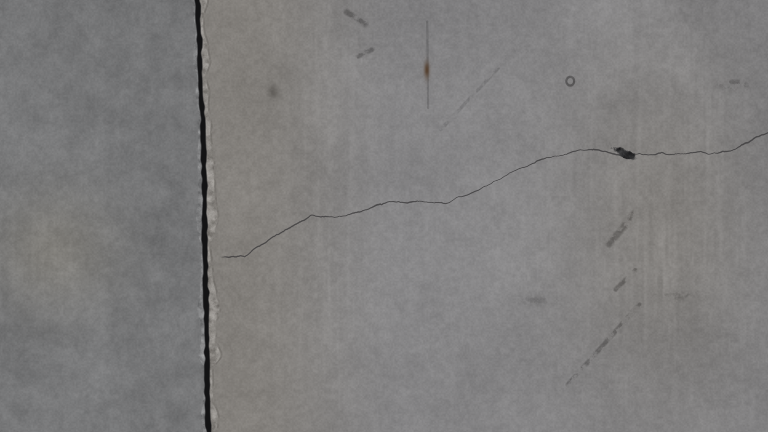
This texture is drawn by a WebGL 1 fragment shader. Its source:

```glsl
precision highp float;
uniform vec2 u_resolution;

const vec3 LEFT_SLAB = vec3(0.458, 0.460, 0.464);
const vec3 RIGHT_SLAB = vec3(0.500, 0.497, 0.502);
const vec3 WARM_TINT = vec3(0.012, 0.002, -0.020);
const vec3 VOID_COLOR = vec3(0.075, 0.075, 0.080);
const vec3 CRACK_COLOR = vec3(0.24, 0.235, 0.24);
const vec3 RUST_COLOR = vec3(0.30, 0.20, 0.12);
const float JOINT_HALF_WIDTH = 0.0058;
const float CRACK_HALF_WIDTH = 0.0011;
const float GRAIN = 0.055;
const float MOTTLE = 0.075;
const float STREAKS = 0.050;

float hash(vec2 p) {
  vec3 q = fract(vec3(p.xyx) * 0.1031);
  q += dot(q, q.yzx + 33.33);
  return fract((q.x + q.y) * q.z);
}

float noise(vec2 p) {
  vec2 i = floor(p), f = fract(p);
  f = f * f * (3.0 - 2.0 * f);
  return mix(mix(hash(i), hash(i + vec2(1, 0)), f.x),
             mix(hash(i + vec2(0, 1)), hash(i + vec2(1, 1)), f.x), f.y);
}

float fbm(vec2 p) {
  float sum = 0.0, amp = 0.5;
  for (int i = 0; i < 5; i++) {
    sum += amp * noise(p);
    p = mat2(1.6, 1.2, -1.2, 1.6) * p + 17.3;
    amp *= 0.5;
  }
  return sum / 0.97;
}

float ramp(float a, float b, float x) { return clamp((x - a) / (b - a), 0.0, 1.0); }

// Soft elliptical mask
float blob(vec2 p, vec2 center, vec2 radius) {
  vec2 d = (p - center) / radius;
  return exp(-dot(d, d));
}

// Distance to a segment, turned into a feathered stroke
float stroke(vec2 p, vec2 a, vec2 b, float width) {
  vec2 d = b - a;
  float t = clamp(dot(p - a, d) / dot(d, d), 0.0, 1.0);
  return 1.0 - smoothstep(width * 0.3, width, length(p - a - d * t));
}

float jointCenter(float y) {
  return 0.482 - 0.011 * ramp(0.0, 0.65, y) - 0.014 * ramp(0.65, 1.0, y)
    + 0.003 * (noise(vec2(y * 22.0, 3.0)) - 0.5);
}

float crackHeight(float x) {
  float y = 0.407 + 0.098 * ramp(0.567, 0.718, x) - 0.010 * ramp(0.718, 0.775, x);
  y += 0.037 * ramp(0.775, 0.891, x) + 0.098 * ramp(1.042, 1.250, x);
  y += 0.023 * ramp(1.250, 1.343, x) - 0.012 * ramp(1.343, 1.454, x);
  y += 0.007 * ramp(1.454, 1.690, x) + 0.044 * ramp(1.690, 1.778, x);
  return y + 0.016 * (fbm(vec2(x * 34.0, 8.0)) - 0.5);
}

void main() {
  float px = 1.0 / u_resolution.y;
  vec2 p = gl_FragCoord.xy * px;
  float side = p.x - jointCenter(p.y);
  float right = smoothstep(-px, px, side);
  float cloud = fbm(p * 5.0 + 4.0) - 0.5;
  float mottle = fbm(p * 22.0) - 0.5;
  float fine = fbm(p * 85.0 + 9.0) - 0.5;

  // Slabs, broad tone and mottling
  vec3 col = mix(LEFT_SLAB, RIGHT_SLAB, right);
  col += MOTTLE * cloud + MOTTLE * mix(1.0, 0.35, right) * mottle;
  float warm = right * (1.0 - smoothstep(0.55, 0.95, p.x))
    + blob(p, vec2(0.12, 0.42), vec2(0.14, 0.13)) + 0.8 * blob(p, vec2(1.53, 0.48), vec2(0.22, 0.4));
  col += WARM_TINT * warm;
  float pale = blob(p, vec2(1.08, 0.42), vec2(0.36, 0.5))
    + 0.6 * blob(p, vec2(0.11, 0.40), vec2(0.12, 0.12));
  float patch = smoothstep(0.38, 0.62, blob(p, vec2(1.46, 0.90), vec2(0.17, 0.15)) + 0.5 * mottle);
  col += 0.024 * pale + 0.018 * patch;

  // Vertical streaks
  float streak = noise(vec2(p.x * 75.0, p.y * 3.0)) * noise(vec2(p.x * 160.0, p.y * 9.0)) - 0.25;
  float streakMask = blob(p, vec2(1.55, 0.47), vec2(0.20, 0.36))
    + 0.6 * blob(p, vec2(0.76, 0.50), vec2(0.13, 0.8)) + 0.5 * blob(p, vec2(0.1, 0.39), vec2(0.12, 0.1));
  col += STREAKS * streak * (0.15 + streakMask);
  col += GRAIN * fine + GRAIN * 0.6 * (noise(p * 270.0) - 0.5);

  // Stains and diagonal scuffs
  float wear = smoothstep(-0.15, 0.20, fine + 0.5 * mottle);
  float scuff = stroke(p, vec2(1.192, 0.884), vec2(1.02, 0.70), 0.006) * 0.6;
  scuff += stroke(p, vec2(1.48, 0.295), vec2(1.315, 0.11), 0.008);
  scuff += stroke(p, vec2(1.472, 0.51), vec2(1.41, 0.435), 0.012);
  scuff += stroke(p, vec2(1.47, 0.375), vec2(1.425, 0.33), 0.008);
  scuff += stroke(p, vec2(0.803, 0.972), vec2(0.845, 0.945), 0.011);
  scuff += stroke(p, vec2(0.828, 0.87), vec2(0.86, 0.885), 0.009);
  scuff += blob(p, vec2(1.70, 0.805), vec2(0.045, 0.014)) + 0.7 * blob(p, vec2(1.57, 0.315), vec2(0.07, 0.012));
  scuff += 0.7 * blob(p, vec2(1.24, 0.305), vec2(0.05, 0.014));
  col -= 0.13 * scuff * wear;
  col -= 0.11 * blob(p, vec2(0.632, 0.787), vec2(0.012, 0.016));
  float ring = abs(length((p - vec2(1.320, 0.812)) * vec2(1.0, 0.9)) - 0.009);
  col -= 0.16 * (1.0 - smoothstep(0.001, 0.004, ring));
  col -= 0.07 * stroke(p, vec2(0.989, 0.95), vec2(0.991, 0.75), 0.004);
  col = mix(col, RUST_COLOR, 0.8 * blob(p, vec2(0.988, 0.838), vec2(0.006, 0.018)));

  // Hairline crack and its chipped pocket
  float slope = (crackHeight(p.x + 0.002) - crackHeight(p.x - 0.002)) / 0.004;
  float crackDist = abs(p.y - crackHeight(p.x)) / sqrt(1.0 + slope * slope);
  float crackWidth = CRACK_HALF_WIDTH * (0.5 + noise(vec2(p.x * 40.0, 2.0)));
  float crack = 1.0 - smoothstep(crackWidth - 0.5 * px, crackWidth + 0.7 * px, crackDist);
  col = mix(col, CRACK_COLOR, 0.8 * crack * smoothstep(0.505, 0.53, p.x));
  vec2 q = p - vec2(1.448, 0.643);
  q.y += 0.35 * q.x;
  float chip = 1.0 - smoothstep(0.75, 1.15, length(q / vec2(0.027, 0.010)) + 0.8 * fine);
  col = mix(col, VOID_COLOR + 0.10 + 0.25 * fine, chip);

  // Crumbling lips, then the open joint
  float lip = 0.013 + 0.026 * noise(vec2(p.y * 28.0, 5.0)) * (1.0 - 0.5 * p.y);
  float lipDist = mix(-side * 1.5, side, right);
  float lipMask = 1.0 - smoothstep(lip - 0.004, lip, lipDist);
  col += lipMask * (0.035 + 0.28 * fine);
  col -= 0.06 * right * (1.0 - smoothstep(0.001, 0.004, abs(lipDist - lip))) * wear;
  float gap = JOINT_HALF_WIDTH + 0.004 * (noise(vec2(p.y * 65.0, right * 7.0)) - 0.5);
  col = mix(col, VOID_COLOR, 1.0 - smoothstep(gap - px, gap + px, abs(side)));

  gl_FragColor = vec4(clamp(col, 0.0, 1.0), 1.0);
}
```
